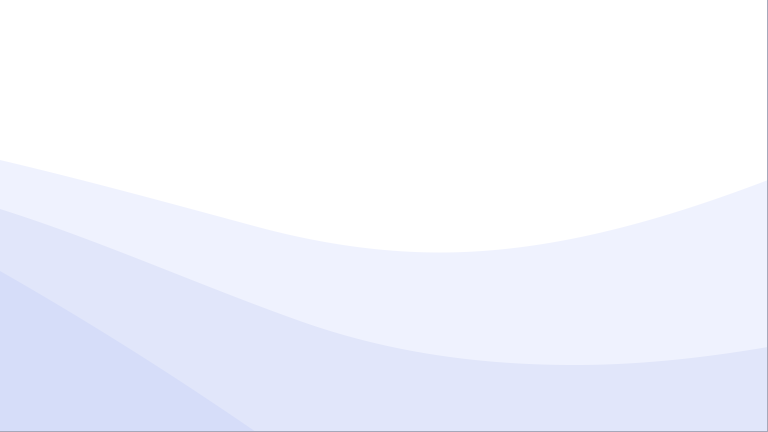
This background is drawn by a Shadertoy shader. Its source:

```glsl
// Three pale blue hills layered on white, with a hairline at the right and bottom.
// Each hill top is a smooth height curve over x: two are joined Hermite spans,
// the deepest a parabola. Coordinates run 0..1 across the canvas.

#define WHITE vec3(1.0)
#define PALE_BLUE vec3(0.938, 0.949, 0.995)
#define MID_BLUE vec3(0.882, 0.902, 0.980)
#define DEEP_BLUE vec3(0.840, 0.867, 0.977)
#define LINE_GREY vec3(0.65, 0.66, 0.73)
#define LINE_WIDTH 0.0013

// Cubic span between two knots, each holding (x, height, slope).
float hermite(vec3 a, vec3 b, float x) {
    float span = b.x - a.x;
    float t = (x - a.x) / span;
    float s = 1.0 - t;
    return s * s * ((1.0 + 2.0 * t) * a.y + t * span * a.z)
         + t * t * ((1.0 + 2.0 * s) * b.y - s * span * b.z);
}

// Smooth curve through four knots.
float hillTop(vec3 a, vec3 b, vec3 c, vec3 d, float x) {
    if (x < b.x) return hermite(a, b, x);
    if (x < c.x) return hermite(b, c, x);
    return hermite(c, d, x);
}

// Antialiased coverage of the area below a curve.
float below(float height, float y) {
    float gap = height - y;
    float pixel = length(vec2(dFdx(gap), dFdy(gap)));
    return clamp(gap / pixel + 0.5, 0.0, 1.0);
}

void mainImage(out vec4 fragColor, in vec2 fragCoord) {
    vec2 p = fragCoord / iResolution.xy;

    // Hill tops, from the back to the front
    float backHill = hillTop(vec3(0.0, 0.6296, -0.418), vec3(0.3333, 0.4757, -0.48),
                             vec3(0.5729, 0.4155, 0.0), vec3(1.0, 0.5833, 0.676), p.x);
    float middleHill = hillTop(vec3(0.0, 0.5162, -0.56), vec3(0.3906, 0.2569, -0.631),
                               vec3(0.7487, 0.1551, 0.0), vec3(1.0, 0.1968, 0.302), p.x);
    float frontHill = 0.3727 - p.x * (1.0133 + 0.314 * p.x);

    // Flat layers
    vec3 color = WHITE;
    color = mix(color, PALE_BLUE, below(backHill, p.y));
    color = mix(color, MID_BLUE, below(middleHill, p.y));
    color = mix(color, DEEP_BLUE, below(frontHill, p.y));

    // Hairline along the right and bottom borders
    float borderDistance = min(iResolution.x - fragCoord.x, fragCoord.y);
    float line = clamp(LINE_WIDTH * iResolution.x - borderDistance + 0.5, 0.0, 1.0);
    color = mix(color, LINE_GREY, line);

    fragColor = vec4(color, 1.0);
}
```
